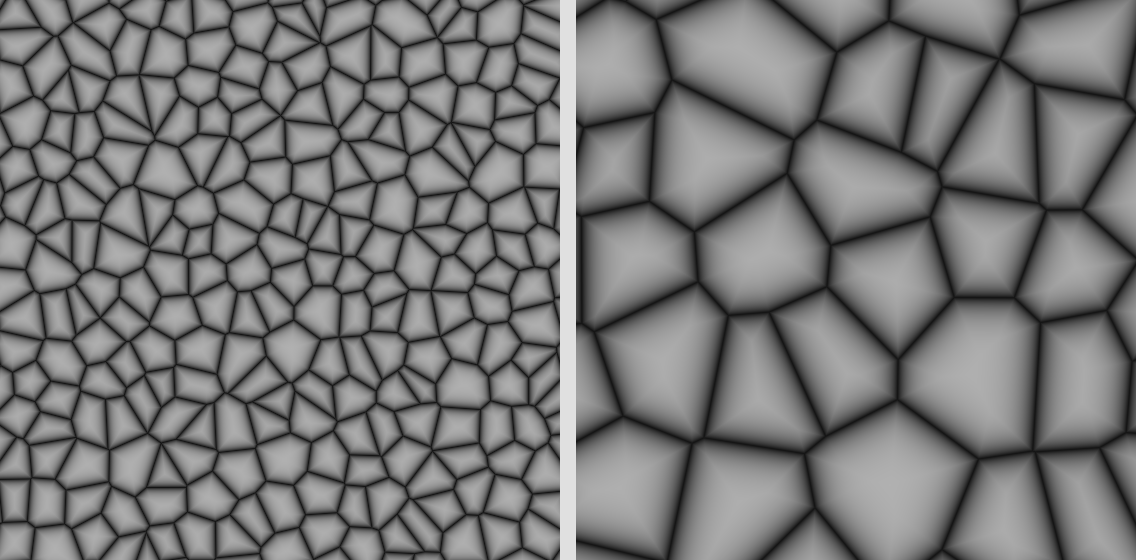
Left, the full canvas; right, a detail of the centre.
Reproduce this pattern procedurally as a three.js fragment shader.

```glsl
varying vec2 vUv;

const float CELLS = 15.0;        // cells across the canvas
const float JITTER = 0.92;       // 0 = square grid, 1 = fully scattered
const float GROOVE_GRAY = 0.04;  // darkest tone, in the grooves
const float RISE_GRAY = 0.66;    // added towards the middle of a cell
const float RISE_WIDTH = 0.154;  // falloff of the slope, in cells
const float RISE_POWER = 0.75;   // below 1 sharpens the grooves
const float GROOVE_SOFT = 0.004; // rounding of the groove floor, in cells
const vec2 SEED = vec2(17.0, 43.0);

vec2 hash2(vec2 p) {
  vec2 q = vec2(dot(p, vec2(127.1, 311.7)), dot(p, vec2(269.5, 183.3)));
  return fract(sin(q) * 43758.5453);
}

vec2 sitePosition(vec2 cell) {
  return cell + 0.5 + JITTER * (hash2(cell + SEED) - 0.5);
}

// Distance to the nearest straight border between Voronoi cells
float borderDistance(vec2 p) {
  vec2 base = floor(p);
  vec2 toNearest = vec2(0.0);
  vec2 nearestCell = base;
  float nearest = 1e3;

  // Nearest site
  for (int y = -2; y <= 2; y++) {
    for (int x = -2; x <= 2; x++) {
      vec2 cell = base + vec2(float(x), float(y));
      vec2 toSite = sitePosition(cell) - p;
      float d = dot(toSite, toSite);
      if (d < nearest) {
        nearest = d;
        toNearest = toSite;
        nearestCell = cell;
      }
    }
  }

  // Closest bisector between that site and its neighbours
  float border = 1e3;
  for (int y = -3; y <= 3; y++) {
    for (int x = -3; x <= 3; x++) {
      vec2 toSite = sitePosition(nearestCell + vec2(float(x), float(y))) - p;
      vec2 between = toSite - toNearest;
      if (dot(between, between) > 1e-5) {
        border = min(border, dot(0.5 * (toNearest + toSite), normalize(between)));
      }
    }
  }
  return max(border, 0.0);
}

void main() {
  float d = length(vec2(borderDistance(vUv * CELLS), GROOVE_SOFT));

  // Steep at the groove, flattening towards the ridge
  float rise = pow(1.0 - exp(-d / RISE_WIDTH), RISE_POWER);
  gl_FragColor = vec4(vec3(GROOVE_GRAY + RISE_GRAY * rise), 1.0);
}
```
